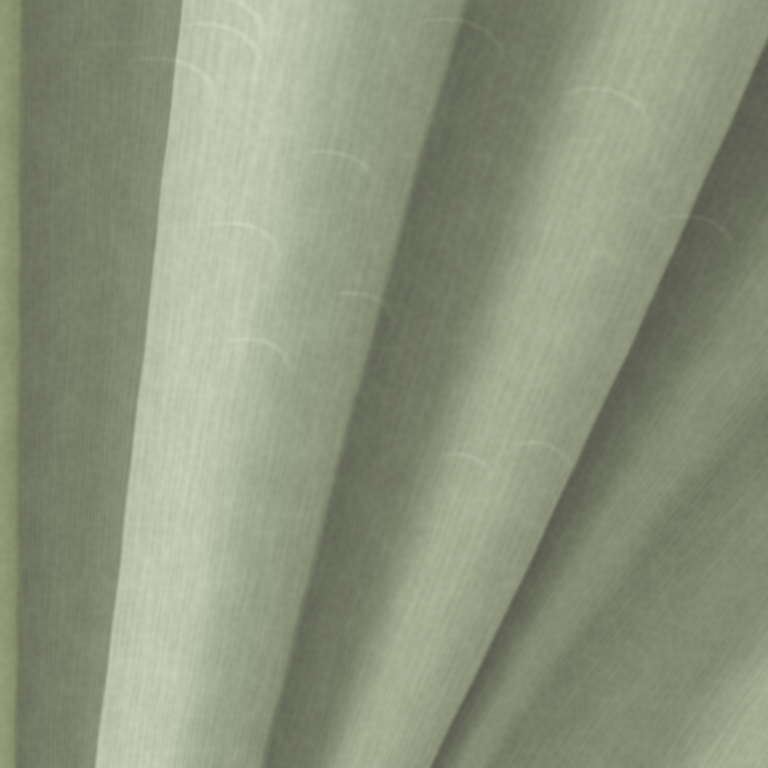
Give the GLSL for this texture, as a three.js fragment shader.

```glsl
// Pale sage cloth hanging in soft folds that fan out from the lower left.
// Curved fold edges split the plane; each fold has a smooth shading profile,
// then stretched cellular noise adds threads, and faint arcs add creases.
varying vec2 vUv;

// Fold edges: x = k.x + k.y * y + k.z * y * y
const vec3 EDGE_STRIP  = vec3(0.020, 0.006, 0.0);
const vec3 EDGE_BRIGHT = vec3(0.124, 0.120, -0.007);
const vec3 EDGE_VALLEY = vec3(0.341, 0.242, 0.022);
const vec3 EDGE_DEEP   = vec3(0.560, 0.491, -0.031);
const vec3 EDGE_LAST   = vec3(0.651, 0.645, 0.300);

const vec3 SHADOW = vec3(0.36, 0.37, 0.32);
const vec3 LIGHT  = vec3(0.78, 0.80, 0.71);
const vec3 MID_SHIFT = vec3(-0.008, 0.002, -0.024);
const vec3 GREEN_SHEEN = vec3(-0.018, 0.008, 0.002);
const float THREAD = 0.085;
const float GRAIN  = 0.075;
const float BLOTCH = 0.060;
const float CREASE = 0.075;

float edgeAt(vec3 k, float y) { return k.x + y * (k.y + y * k.z); }

vec2 hash2(vec2 p) {
  vec3 q = fract(vec3(p.xyx) * vec3(0.1031, 0.1030, 0.0973));
  q += dot(q, q.yzx + 33.33);
  return fract((q.xx + q.yz) * q.zy);
}

// Distance to the nearest scattered point, centred near zero
float cellular(vec2 p) {
  vec2 cell = floor(p), f = fract(p);
  float nearest = 2.0;
  for (int j = -1; j <= 1; j++)
    for (int i = -1; i <= 1; i++) {
      vec2 o = vec2(float(i), float(j));
      vec2 d = o + hash2(cell + o + 50.0) - f;
      nearest = min(nearest, dot(d, d));
    }
  return sqrt(nearest) - 0.48;
}

// Short pale arcs, scattered over the cloth
float creases(vec2 p) {
  float sum = 0.0;
  for (int i = 0; i < 12; i++) {
    vec2 h = hash2(vec2(float(i) * 7.3 + 3.0, 19.0));
    vec2 d = p - vec2(h.x, 0.35 + 0.65 * h.y);
    float radius = 0.035 + 0.03 * h.y;
    float ring = abs(length(d * vec2(0.8, 1.2)) - radius);
    float span = smoothstep(0.1, 0.9, dot(normalize(d + 0.0001), vec2(0.5, 0.866)));
    sum += span * (1.0 - smoothstep(0.001, 0.006, ring));
  }
  return min(sum, 1.0);
}

float across(float x, float a, float b) { return (x - a) / (b - a); }

void main() {
  vec2 p = vUv;
  float x = p.x + 0.0012 * sin(p.y * 31.0) * sin(p.y * 13.0 + 1.0);
  float strip  = edgeAt(EDGE_STRIP, p.y);
  float bright = edgeAt(EDGE_BRIGHT, p.y);
  float valley = edgeAt(EDGE_VALLEY, p.y);
  float deep   = edgeAt(EDGE_DEEP, p.y);
  float last   = edgeAt(EDGE_LAST, p.y);

  // Position across each fold, 0 at its left edge and 1 at its right
  float t1 = across(x, strip, bright);
  float t2 = across(x, bright, valley);
  float t3 = across(x, valley, deep);
  float t4 = across(x, deep, last);
  float t5 = x - last;

  // Shading profiles
  float s0 = mix(0.52, 0.40, smoothstep(0.0, 0.025, x));
  float s1 = mix(0.20, 0.31, smoothstep(0.0, 0.5, t1));
  s1 += 0.12 * smoothstep(0.6, 1.0, t1);
  float s2 = 0.89 + 0.07 * smoothstep(0.0, 0.2, t2);
  s2 -= 0.38 * smoothstep(0.32, 0.78, t2) + 0.13 * smoothstep(0.75, 1.0, t2);
  float s3 = mix(0.13, 0.27, smoothstep(0.0, 0.3, t3));
  s3 += 0.45 * smoothstep(0.27, 0.56, t3) - 0.23 * smoothstep(0.62, 1.0, t3);
  float s4 = mix(0.03, 0.13, smoothstep(0.0, 0.2, t4));
  s4 += 0.30 * smoothstep(0.14, 0.48, t4) - 0.17 * smoothstep(0.62, 1.0, t4);
  float s5 = 0.29 + 0.11 * smoothstep(0.0, 0.12, t5);
  s5 += 0.30 * smoothstep(0.18, 0.29, t5);

  // Stack the folds from left to right
  float s = mix(s0, s1, smoothstep(-0.004, 0.006, x - strip));
  s = mix(s, s2, smoothstep(-0.003, 0.003, x - bright));
  s = mix(s, s3, smoothstep(-0.008, 0.008, x - valley));
  s = mix(s, s4, smoothstep(-0.004, 0.005, x - deep));
  s = mix(s, s5, smoothstep(-0.010, 0.010, t5));

  // Threads follow the fan of folds
  float fan = clamp(t1, 0.0, 1.0) + clamp(t2, 0.0, 1.0)
            + clamp(t3, 0.0, 1.0) + clamp(t4, 0.0, 1.0) + 4.0 * max(t5, 0.0);
  float thread = cellular(vec2(fan * 42.0, p.y * 9.0));
  float grain  = cellular(p * 88.0);
  float blotch = cellular(p * 21.0 + 0.3 * sin(p.yx * 37.0));
  s += THREAD * thread * (0.5 + 0.7 * s) + GRAIN * grain + BLOTCH * blotch;
  s += CREASE * creases(p);

  vec3 color = mix(SHADOW, LIGHT, s);
  color += MID_SHIFT * max(4.0 * s * (1.0 - s), 0.0);
  float sheen = smoothstep(0.35, 0.6, t2) * (1.0 - smoothstep(0.65, 0.95, t2));
  color += GREEN_SHEEN * sheen;
  color += vec3(0.0, 0.006, -0.03) * (1.0 - smoothstep(0.0, 0.008, x - strip));
  gl_FragColor = vec4(color, 1.0);
}
```
